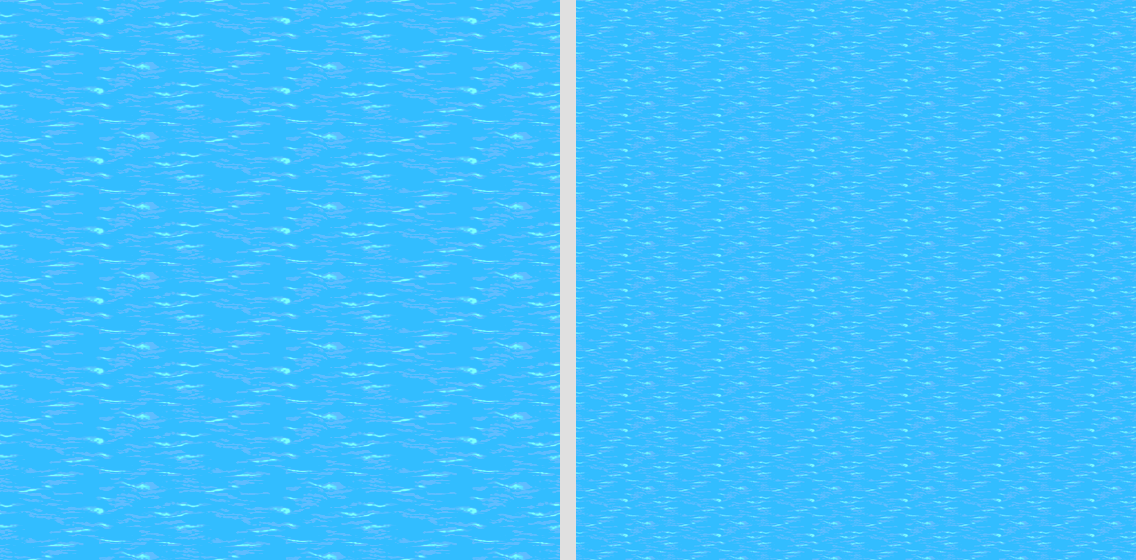
Left, the tile; right, the same tile 2 across and 2 down.
Give the GLSL for this texture, as a WebGL 1 fragment shader.

```glsl
precision highp float;
uniform vec2 u_resolution;

const vec2 REPEATS = vec2(3.0, 8.0);
const vec3 WATER = vec3(0.195, 0.74, 1.0);
const vec3 RIPPLE = vec3(0.37, 0.74, 1.0);
const vec3 GLINT = vec3(0.35, 0.89, 1.0);
const vec3 CREST = vec3(0.50, 1.0, 0.98);

float hash(vec2 p) {
  return fract(sin(dot(p, vec2(127.1, 311.7))) * 43758.5);
}

// Value noise that wraps after the given number of lattice cells
float wrapNoise(vec2 p, vec2 cells, float seed) {
  vec2 q = p * cells;
  vec2 i = floor(q);
  vec2 f = fract(q);
  f = f * f * (3.0 - 2.0 * f);
  vec2 a = mod(i, cells) + seed;
  vec2 b = mod(i + 1.0, cells) + seed;
  return mix(mix(hash(a), hash(vec2(b.x, a.y)), f.x),
             mix(hash(vec2(a.x, b.y)), hash(b), f.x), f.y);
}

// Bend the surface so that straight streaks become wavy
vec2 bend(vec2 p) {
  float swell = wrapNoise(p, vec2(9.0, 6.0), 3.0) - 0.5;
  float chop = wrapNoise(p, vec2(26.0, 14.0), 17.0) - 0.5;
  return p + vec2(0.03 * chop, 0.065 * swell + 0.035 * chop);
}

// Tapered streak: 1 on its spine, 0 at its edge, negative outside
float streak(vec2 d, vec2 halfSize, float tilt) {
  d.y -= tilt * d.x;
  d /= halfSize;
  return 1.0 - dot(d, d);
}

// Strongest of many streaks, spread over rows of a wrapping cell
float streakField(vec2 p, float count, vec2 smallest, vec2 largest, float seed) {
  float best = -4.0;
  for (int i = 0; i < 64; i++) {
    float n = float(i);
    if (n >= count) break;
    float r1 = hash(vec2(n, seed));
    float r2 = hash(vec2(n, seed + 5.0));
    float r3 = hash(vec2(n, seed + 11.0));
    vec2 center = vec2(n * 0.618 + 0.35 * r1, (n + r2) / count);
    vec2 d = fract(p - center + 0.5) - 0.5;
    vec2 halfSize = mix(smallest, largest, vec2(r3, r1));
    best = max(best, streak(d, halfSize, mix(-0.32, 0.2, r2)));
  }
  return best;
}

void main() {
  vec2 cell = fract(gl_FragCoord.xy / u_resolution * REPEATS);
  vec2 p = bend(cell);

  // Fine speckle frays the streaks
  float grain = wrapNoise(cell, vec2(84.0, 44.0), 29.0) - 0.5;
  float fray = wrapNoise(cell, vec2(38.0, 30.0), 41.0) - 0.5;
  float wear = 1.3 * grain + 0.9 * fray;

  float faint = streakField(p, 60.0, vec2(0.03, 0.011), vec2(0.125, 0.027), 2.0);
  float bright = streakField(p, 14.0, vec2(0.025, 0.015), vec2(0.085, 0.024), 53.0);

  // Pale ripples, with a halo around each bright glint
  float ripple = smoothstep(-0.1, 0.75, faint + wear);
  float halo = 0.8 * smoothstep(-1.6, 0.3, bright + wear);
  vec3 color = mix(WATER, RIPPLE, max(ripple, halo));

  // Cyan glints and their lightest crests
  float glint = smoothstep(-0.05, 0.7, bright + 0.7 * wear);
  float crest = smoothstep(0.5, 1.1, bright + 0.6 * wear);
  color = mix(color, GLINT, glint);
  color = mix(color, CREST, crest);

  gl_FragColor = vec4(color, 1.0);
}
```
